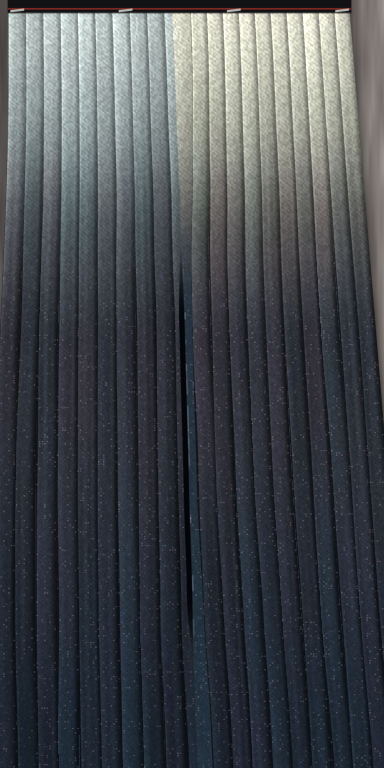
This texture is drawn by a Shadertoy shader. Its source:

```glsl
const float LEFT_PLEATS = 9.5;
const float RIGHT_PLEATS = 10.0;

float hash(vec2 p) {
    vec3 q = fract(p.xyx * vec3(0.1031, 0.1030, 0.0973));
    q += dot(q, q.yzx + 33.33);
    return fract((q.x + q.y) * q.z);
}

float noise(vec2 p) {
    vec2 i = floor(p), f = fract(p);
    f = f * f * (3.0 - 2.0 * f);
    return mix(mix(hash(i), hash(i + vec2(1, 0)), f.x),
               mix(hash(i + vec2(0, 1)), hash(i + vec2(1, 1)), f.x), f.y);
}

// Antialiased coverage of the span a..b
float span(float x, float a, float b, float aa) {
    return smoothstep(a - aa, a + aa, x) * (1.0 - smoothstep(b - aa, b + aa, x));
}

// Dyed cloth: pale at the top, ink blue at the bottom
vec3 dye(float t, float warm) {
    vec3 pale = mix(vec3(0.76, 0.81, 0.80), vec3(0.87, 0.87, 0.80), warm);
    vec3 silver = mix(vec3(0.60, 0.65, 0.65), vec3(0.68, 0.69, 0.63), warm);
    vec3 slate = mix(vec3(0.30, 0.33, 0.35), vec3(0.34, 0.34, 0.34), warm);
    vec3 dusk = vec3(0.185, 0.195, 0.230);
    vec3 ink = vec3(0.120, 0.155, 0.200);
    vec3 c = mix(pale, silver, smoothstep(0.02, 0.17, t));
    c = mix(c, slate, smoothstep(0.13, 0.32, t));
    c = mix(c, dusk, smoothstep(0.28, 0.45, t));
    return mix(c, ink, smoothstep(0.45, 1.0, t));
}

// Lit ridge on the left of a fold, falling into a crease on the right
float foldProfile(float f, float depth) {
    float ridge = 0.22 * exp(-f * f * 70.0);
    float crease = depth * smoothstep(0.72, 1.0, f);
    return mix(1.08, 0.90, f) + ridge - crease;
}

vec3 pleats(float u, float t, float aa, float warm) {
    float row = floor(u) + 40.0 * warm;
    u += 0.16 * (noise(vec2(row * 7.3, t * 5.0)) - 0.5) * smoothstep(0.1, 0.5, t);
    float f = fract(u), id = floor(u) + 40.0 * warm;
    float dark = smoothstep(0.1, 0.45, t);
    float depth = mix(0.24, 0.48, dark);
    float shade = mix(foldProfile(1.0, depth), foldProfile(f, depth), smoothstep(0.0, aa, f));
    vec3 c = dye(t + 0.03 * (hash(vec2(id, 3.0)) - 0.5), warm);
    // Soft secondary wrinkles and uneven dye between folds
    float wrinkle = noise(vec2(u * 5.0, t * 4.0 + id)) - 0.5;
    shade *= 1.0 + wrinkle * mix(0.08, 0.32, dark) + 0.14 * (hash(vec2(id, 8.0)) - 0.5);
    float plum = noise(vec2(id * 3.7, t * 4.0)) - 0.5;
    return c * shade * (1.0 + dark * plum * vec3(0.18, -0.06, -0.02));
}

// Fine twill threads with scattered rosy glints
vec3 weave(vec3 c, vec2 p, float t) {
    float twill = sin(6.2832 * (p.x * 75.0 + p.y * 95.0));
    float grain = noise(p * vec2(230.0, 170.0)) - 0.5;
    c *= 1.0 + 0.035 * twill + 0.22 * grain;
    vec2 q = p * vec2(150.0, 170.0), cell = floor(q);
    float dotMask = 1.0 - smoothstep(0.15, 0.55, length(fract(q) - 0.5));
    float lit = smoothstep(0.86, 1.0, hash(cell + 17.0)) * smoothstep(0.25, 0.45, t);
    return c + dotMask * lit * vec3(0.17, 0.13, 0.14);
}

vec3 wood(vec2 p) {
    float grain = noise(p * vec2(35.0, 7.0)) + 0.5 * noise(p * vec2(140.0, 12.0));
    return mix(vec3(0.43, 0.40, 0.39), vec3(0.64, 0.61, 0.59), grain / 1.5);
}

// Black hanging rail with a red seam and evenly spaced staples
vec3 rail(vec3 c, vec2 p, float t, float aa) {
    float along = span(p.x, 0.02, 0.915, aa);
    c = mix(c, vec3(0.07, 0.07, 0.08), along * span(t, -0.1, 0.017, aa));
    c = mix(c, vec3(0.55, 0.17, 0.14), along * span(t, 0.0105, 0.0125, aa * 0.5));
    float k = clamp(floor((p.x - 0.045) / 0.282 + 0.5), 0.0, 3.0);
    float x = p.x - 0.045 - k * 0.282;
    float staple = span(x, -0.018, 0.018, aa) * span(t + x * 0.06, 0.012, 0.015, aa * 0.5);
    return mix(c, vec3(0.72, 0.72, 0.70), staple);
}

void mainImage(out vec4 fragColor, in vec2 fragCoord) {
    vec2 uv = fragCoord / iResolution.xy;
    vec2 p = vec2(uv.x, uv.y * 2.0);
    float t = 1.0 - uv.y, aa = 0.8 / iResolution.x;

    // Panel outlines widen toward the hem
    float left = 0.021 - 0.035 * smoothstep(0.1, 0.7, t);
    float split = 0.445 + 0.067 * pow(t, 0.8) + 0.004 * (noise(vec2(t * 12.0, 2.0)) - 0.5);
    float right = 0.908 + 0.165 * t;
    float flapWidth = mix(0.047, 0.022, smoothstep(0.0, 0.45, t)) + 0.018 * smoothstep(0.6, 1.0, t);
    float start = split + flapWidth;

    float leftScale = LEFT_PLEATS / (split - left);
    float rightScale = RIGHT_PLEATS / (right - start);
    vec3 leftCloth = pleats((p.x - left) * leftScale, t, 2.0 * aa * leftScale, 0.0);
    vec3 rightCloth = pleats((p.x - start) * rightScale, t, 2.0 * aa * rightScale, 1.0);

    // Flat overlapping flap between the panels
    float across = (p.x - split) / flapWidth;
    vec3 flap = dye(t, 1.0) * mix(1.08, 0.88, across);
    flap = mix(flap, vec3(0.14, 0.20, 0.25), 0.85 * smoothstep(0.25, 0.42, t));
    vec3 cloth = mix(leftCloth, flap, smoothstep(split - aa, split + aa, p.x));
    cloth = mix(cloth, rightCloth, smoothstep(start - aa, start + aa, p.x));
    cloth = weave(cloth, p, t);

    // Dark opening, with a frayed pale edge beside it
    float opening = smoothstep(0.30, 0.42, t) * (1.0 - smoothstep(0.78, 0.87, t));
    float gap = span(p.x, split - 0.012 * opening, split + 0.002, aa) * opening;
    cloth = mix(cloth, vec3(0.015, 0.02, 0.03), gap);
    float fray = span(p.x, split + 0.002, split + 0.006, aa) * smoothstep(0.5, 0.8, noise(vec2(t * 90.0, 5.0)));
    cloth += 0.16 * fray * opening;

    vec3 color = wood(p) * (1.0 - 0.4 * exp(-max(p.x - right, 0.0) * 60.0));
    color = mix(color, cloth, span(p.x, left, right, aa) * smoothstep(0.014, 0.018, t));
    color = rail(color, p, t, aa);
    fragColor = vec4(clamp(color, 0.0, 1.0), 1.0);
}
```
